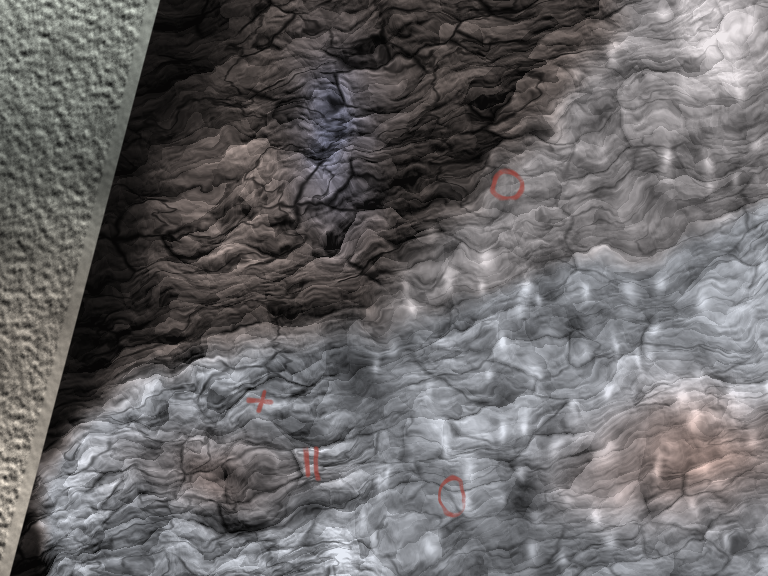
This texture is drawn by a Shadertoy shader. Its source:

```glsl
// Craggy rock face with pale mineral spots and red paint marks beside a leaning concrete wall.
#define BLACK_LEVEL 0.06
#define DARK_LEVEL 0.21
#define PALE_LEVEL 0.50
#define RELIEF 3.2
#define CRACK_DEPTH 0.75
#define SPOT_GRID 17.0
#define SPOT_GAIN 0.30
#define GRAIN 1.5
#define PAINT vec3(0.60, 0.25, 0.22)
#define STRATA mat2(0.97, -0.24, 0.24, 0.97)

vec2 hash2(vec2 p) {
    vec3 a = fract(p.xyx * vec3(0.1031, 0.1030, 0.0973));
    a += dot(a, a.yzx + 33.33);
    return fract((a.xx + a.yz) * a.zy);
}

float noise(vec2 p) {
    vec2 i = floor(p), f = fract(p);
    f = f * f * (3.0 - 2.0 * f);
    return mix(mix(hash2(i).x, hash2(i + vec2(1, 0)).x, f.x),
               mix(hash2(i + vec2(0, 1)).x, hash2(i + vec2(1, 1)).x, f.x), f.y);
}

float fbm(vec2 p) {
    float sum = 0.0, amp = 0.5;
    for (int i = 0; i < 5; i++) {
        sum += amp * noise(p);
        p = mat2(1.6, 1.2, -1.2, 1.6) * p + 7.3;
        amp *= 0.5;
    }
    return sum;
}

float ridges(vec2 p) {
    float sum = 0.0, amp = 0.5;
    for (int i = 0; i < 5; i++) {
        sum += amp * abs(2.0 * noise(p) - 1.0);
        p = p * 2.03 + 11.7;
        amp *= 0.52;
    }
    return sum;
}

// Tilted stone plates: x = seam distance, y = plate tone around zero
vec2 plates(vec2 p) {
    vec2 cell = floor(p), tilt = vec2(0);
    float near = 9.0, next = 9.0, tone = 0.0;
    for (int j = -1; j <= 1; j++)
    for (int i = -1; i <= 1; i++) {
        vec2 id = cell + vec2(i, j), h = hash2(id), r = id + h - p;
        float d = length(r);
        if (d < near) {
            next = near; near = d;
            tone = h.x - 0.5 - dot(r, vec2(h.y - 0.5, 0.5));
        } else next = min(next, d);
    }
    return vec2(next - near, tone);
}

float blob(vec2 p, vec2 centre, vec2 radius) {
    vec2 q = (p - centre) / radius;
    return exp(-dot(q, q));
}

float segment(vec2 p, vec2 a, vec2 b) {
    vec2 v = b - a;
    return length(p - a - v * clamp(dot(p - a, v) / dot(v, v), 0.0, 1.0));
}

// Scattered, vertically drawn mineral deposits
float spots(vec2 p) {
    vec2 g = p * vec2(SPOT_GRID, SPOT_GRID * 0.75), cell = floor(g);
    float sum = 0.0;
    for (int j = -1; j <= 1; j++)
    for (int i = -1; i <= 1; i++) {
        vec2 id = cell + vec2(i, j), h = hash2(id + 41.0), k = hash2(id + 83.0);
        sum += step(0.35, k.x) * blob(g, id + h, vec2(0.10, 0.14) + 0.17 * k.yx * k.x);
    }
    return sum;
}

vec3 concrete(vec2 p, float d) {
    vec2 g = p * 95.0;
    float grain = fbm(g) - fbm(g + vec2(0.35, 0.6));
    float tone = mix(0.57, 0.41, smoothstep(0.0, 0.5, p.y)) + 0.10 * smoothstep(0.75, 0.95, p.y);
    tone += 0.25 * (fbm(p * 9.0) - 0.48) - 0.10 * blob(p, vec2(0.12, 0.70), vec2(0.15, 0.09));
    float strip = smoothstep(-0.024, -0.018, d);
    tone *= 1.0 + GRAIN * grain * (1.0 - 0.75 * strip);
    tone += strip * mix(0.07, 0.02, p.y);
    return tone * mix(vec3(1.05, 1.0, 0.93), vec3(0.98, 1.01, 0.96), smoothstep(0.4, 0.8, p.y));
}

vec3 rock(vec2 p, float d) {
    vec2 warp = vec2(fbm(p * 7.0), fbm(p * 7.0 + 17.0)) - 0.48;
    vec2 q = p + warp * 0.13, s = STRATA * (p + warp * 0.10);
    // Broad zones of light
    float open = smoothstep(0.2, 1.2, (d + warp.x * 0.12) / mix(0.04, 0.17, smoothstep(0.1, 0.5, p.y)));
    float right = smoothstep(-0.06, 0.07, q.x - 0.61 - 0.46 * smoothstep(0.35, 1.05, q.y));
    float low = open * (1.0 - smoothstep(-0.05, 0.05, q.y - 0.26 - 0.30 * q.x));
    float pale = max(right, low);
    float violet = blob(q, vec2(0.59, 0.76), vec2(0.07, 0.14));
    float tone = mix(BLACK_LEVEL, DARK_LEVEL, open) + 0.17 * violet;
    tone += 0.13 * open * blob(q, vec2(0.42, 0.62), vec2(0.14, 0.12));
    tone = mix(tone, PALE_LEVEL, pale);
    // Local bright and dark patches
    tone += 0.34 * blob(q, vec2(1.23, 0.94), vec2(0.06, 0.09)) + 0.25 * blob(q, vec2(0.60, 0.02), vec2(0.09, 0.05));
    tone += 0.11 * blob(q, vec2(0.80, 0.30), vec2(0.08, 0.09)) + 0.15 * blob(q, vec2(1.17, 0.32), vec2(0.18, 0.05));
    tone += 0.13 * blob(q, vec2(0.16, 0.14), vec2(0.08, 0.07)) + 0.12 * blob(q, vec2(0.37, 0.33), vec2(0.10, 0.04));
    tone += 0.09 * blob(q, vec2(1.28, 0.45), vec2(0.10, 0.10)) - 0.07 * blob(q, vec2(1.12, 0.62), vec2(0.13, 0.12));
    tone -= 0.20 * blob(q, vec2(0.62, 0.33), vec2(0.06, 0.09)) + 0.18 * blob(q, vec2(0.92, 0.14), vec2(0.05, 0.09));
    tone -= 0.11 * blob(q, vec2(0.36, 0.18), vec2(0.10, 0.06)) + 0.20 * blob(q, vec2(0.44, 0.10), vec2(0.14, 0.015));
    // Plates, relief and seams
    float rough = mix(mix(1.0, 0.6, low), 0.36, right);
    vec2 big = plates(s * vec2(9.0, 20.0)), small = plates(s * vec2(25.0, 48.0) + 5.0);
    vec2 h = s * vec2(13.0, 24.0);
    float slope = ridges(h) - ridges(h + vec2(0.03, 0.11));
    tone *= max(0.15, 1.0 + rough * (0.75 * big.y + 0.55 * small.y + RELIEF * slope));
    float seam = (1.0 - smoothstep(0.0, 0.13, big.x)) * smoothstep(0.4, 0.6, noise(s * 14.0));
    float crack = 1.0 - smoothstep(0.0, 0.025, abs(fbm(s * vec2(6.0, 15.0) + 3.0) - 0.48));
    tone *= 1.0 - CRACK_DEPTH * rough * max(seam, 0.7 * crack);
    tone += pale * 0.35 * (fbm(p * 24.0) - 0.48);
    tone += SPOT_GAIN * right * spots(p + warp * 0.05) * smoothstep(0.3, 0.65, noise(p * 8.0 + 9.0) + 0.15);
    // Brown stone, cool pale stone and rusty stains
    vec3 tint = mix(vec3(1.08, 0.98, 0.94), vec3(0.98, 1.0, 1.04), max(low, 0.6 * right));
    float rust = blob(q, vec2(1.22, 0.20), vec2(0.18, 0.10)) + 0.7 * blob(q, vec2(0.38, 0.18), vec2(0.13, 0.06));
    tint = mix(tint, vec3(1.12, 0.97, 0.92), min(rust, 1.0));
    return clamp(tone, 0.02, 0.92) * mix(tint, vec3(0.96, 0.98, 1.14), violet * (1.0 - pale));
}

// Coverage of the weathered red brush marks
float paintMarks(vec2 p) {
    p += 0.006 * (vec2(noise(p * 60.0), noise(p * 60.0 + 31.0)) - 0.5);
    float ring = abs(length(p - vec2(0.880, 0.679)) - 0.025);
    float oval = abs(length((p - vec2(0.785, 0.137)) * vec2(1.6, 1.0)) - 0.033);
    float cross = min(segment(p, vec2(0.460, 0.318), vec2(0.448, 0.285)), segment(p, vec2(0.430, 0.305), vec2(0.470, 0.302)));
    float bars = min(segment(p, vec2(0.529, 0.220), vec2(0.535, 0.175)), segment(p, vec2(0.547, 0.222), vec2(0.552, 0.167)));
    float d = min(min(ring, oval), min(cross, bars));
    return (1.0 - smoothstep(0.002, 0.006, d)) * smoothstep(0.1, 0.6, fbm(p * 45.0));
}

void mainImage(out vec4 fragColor, in vec2 fragCoord) {
    vec2 p = fragCoord / iResolution.y;
    p.x *= 1.33333 * iResolution.y / iResolution.x;
    float pixel = 1.0 / iResolution.y, d = p.x - mix(0.017, 0.278, p.y);
    vec3 stone = mix(rock(p, d), PAINT, 0.75 * paintMarks(p));
    fragColor = vec4(mix(concrete(p, d), stone, smoothstep(-pixel, pixel, d)), 1.0);
}
```
